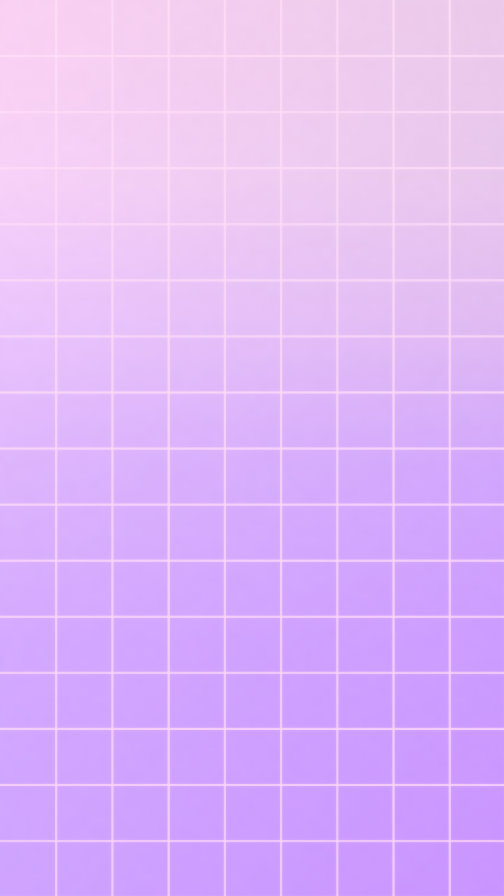
Give the GLSL for this pattern, as a Shadertoy shader.

```glsl
// Soft pastel grid: thin pale pink lines over a pink to violet gradient.
// The gradient blends left and right colour stops down the canvas; the lines
// come from repeated distances, with slight changes of strength and fine mottling.

const vec2 CELLS = vec2(8.965, 15.98);     // repeats across and down
const float ASPECT = 16.0 / 9.0;           // canvas height over width
const float LINE_WIDTH = 0.0046;           // in canvas widths
const float GLOW_WIDTH = 0.0042;
const float LINE_OPACITY = 0.84;
const float GLOW_OPACITY = 0.16;
const float LINE_VARIATION = 0.14;
const float MOTTLE = 0.008;
const vec2 MOTTLE_SCALE = vec2(54.0, 96.0);
const vec3 LINE_TOP = vec3(1.00, 0.87, 0.97);
const vec3 LINE_BOTTOM = vec3(0.98, 0.83, 0.98);

// Gradient stops from top to bottom
const int STOPS = 6;
const float STOP_AT[STOPS] = float[](0.0, 0.20, 0.36, 0.52, 0.72, 1.0);
const vec3 LEFT[STOPS] = vec3[](
    vec3(0.98, 0.82, 0.95), vec3(0.97, 0.82, 0.97), vec3(0.92, 0.77, 0.99),
    vec3(0.87, 0.71, 0.99), vec3(0.83, 0.66, 1.00), vec3(0.81, 0.64, 1.00));
const vec3 RIGHT[STOPS] = vec3[](
    vec3(0.92, 0.79, 0.92), vec3(0.91, 0.78, 0.93), vec3(0.88, 0.73, 0.95),
    vec3(0.82, 0.65, 0.99), vec3(0.80, 0.61, 1.00), vec3(0.79, 0.58, 1.00));

float hash(vec2 p) {
    return fract(sin(dot(p, vec2(127.1, 311.7))) * 43758.5453);
}

float valueNoise(vec2 p) {
    vec2 i = floor(p);
    vec2 f = fract(p);
    f = f * f * (3.0 - 2.0 * f);
    return mix(mix(hash(i), hash(i + vec2(1.0, 0.0)), f.x),
               mix(hash(i + vec2(0.0, 1.0)), hash(i + vec2(1.0, 1.0)), f.x), f.y);
}

vec3 gradient(vec2 uv) {
    vec3 left = LEFT[0];
    vec3 right = RIGHT[0];
    for (int i = 1; i < STOPS; i++) {
        float t = clamp((uv.y - STOP_AT[i - 1]) / (STOP_AT[i] - STOP_AT[i - 1]), 0.0, 1.0);
        left = mix(left, LEFT[i], t);
        right = mix(right, RIGHT[i], t);
    }
    return mix(left, right, uv.x);
}

// Opacity of evenly spaced lines; the one on the starting edge is left out
float gridLines(float position, float cells, float span, float pixel, float seed) {
    float cell = position * cells;
    float index = floor(cell + 0.5);
    float dist = abs(cell - index) / cells * span;
    float halfLine = 0.5 * LINE_WIDTH;

    // Share of the pixel's width that the line covers
    float coverage = max(min(dist + 0.5 * pixel, halfLine)
                       - max(dist - 0.5 * pixel, -halfLine), 0.0) / pixel;
    float glow = exp(-dist * dist / (GLOW_WIDTH * GLOW_WIDTH));
    float strength = 1.0 - LINE_VARIATION * hash(vec2(index, seed));
    return step(0.5, index) * strength * max(LINE_OPACITY * coverage, GLOW_OPACITY * glow);
}

void mainImage(out vec4 fragColor, in vec2 fragCoord) {
    vec2 uv = fragCoord / iResolution.xy;
    uv.y = 1.0 - uv.y;
    vec2 span = vec2(1.0, ASPECT);
    vec2 pixel = span / iResolution.xy;

    // Background with faint mottling
    vec3 color = gradient(uv);
    color += MOTTLE * (valueNoise(uv * MOTTLE_SCALE) - 0.5);

    // Grid
    float across = gridLines(uv.x, CELLS.x, span.x, pixel.x, 1.0);
    float down = gridLines(uv.y, CELLS.y, span.y, pixel.y, 2.0);
    vec3 lineColor = mix(LINE_TOP, LINE_BOTTOM, uv.y);
    color = mix(color, lineColor, 1.0 - (1.0 - across) * (1.0 - down));

    fragColor = vec4(clamp(color, 0.0, 1.0), 1.0);
}
```
